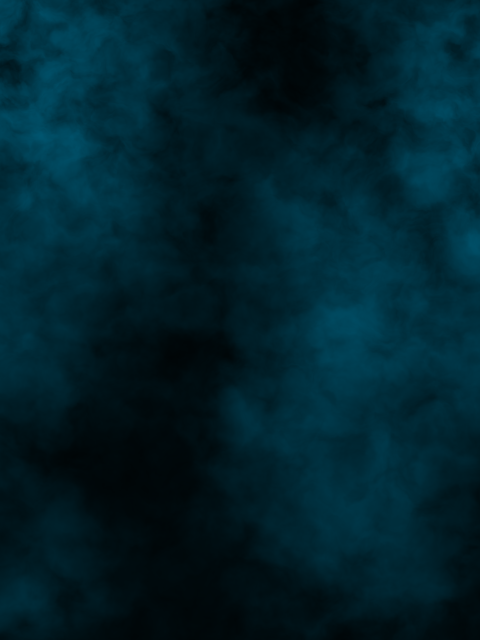
This texture is drawn by a Shadertoy shader. Its source:

```glsl
// Dark teal smoke: drifting clouds, soft round puffs and fine wisps over black.

const vec3 SMOKE_TINT = vec3(0.0, 0.765, 1.0);
const float HAZE = 0.05;
const int CLOUD_COUNT = 11;

// Each cloud: centre x, centre y, radius, brightness (canvas height = 1).
const vec4 CLOUDS[CLOUD_COUNT] = vec4[CLOUD_COUNT](
    vec4(0.00, 1.02, 0.24, 0.32),
    vec4(0.09, 0.76, 0.17, 0.21),
    vec4(0.54, 0.50, 0.15, 0.25),
    vec4(0.75, 0.72, 0.16, 0.25),
    vec4(0.70, 0.95, 0.15, 0.20),
    vec4(0.58, 0.19, 0.14, 0.19),
    vec4(0.00, 0.47, 0.15, 0.18),
    vec4(0.74, 0.42, 0.16, 0.17),
    vec4(0.04, 0.08, 0.12, 0.10),
    vec4(0.43, 0.31, 0.10, 0.10),
    vec4(0.49, 0.69, 0.09, 0.12)
);

float hash(vec2 p) {
    vec3 q = fract(vec3(p.xyx) * 0.1031);
    q += dot(q, q.yzx + 33.33);
    return fract((q.x + q.y) * q.z);
}

float valueNoise(vec2 p) {
    vec2 cell = floor(p);
    vec2 f = fract(p);
    f = f * f * f * (f * (f * 6.0 - 15.0) + 10.0);
    float bottom = mix(hash(cell), hash(cell + vec2(1, 0)), f.x);
    float top = mix(hash(cell + vec2(0, 1)), hash(cell + vec2(1, 1)), f.x);
    return mix(bottom, top, f.y);
}

// Layered noise, rotated at every octave; the result lies in 0..1.
float fbm(vec2 p, int octaves) {
    const mat2 TURN = mat2(0.8, 0.6, -0.6, 0.8);
    float sum = 0.0, total = 0.0, weight = 0.5;
    for (int i = 0; i < octaves; i++) {
        sum += weight * valueNoise(p);
        total += weight;
        weight *= 0.5;
        p = TURN * p * 2.03 + 17.3;
    }
    return sum / total;
}

vec2 warp(vec2 p, float scale, float amount) {
    vec2 shift = vec2(fbm(p * scale + 3.7, 5), fbm(p * scale + 41.2, 5));
    return p + amount * (shift - 0.5);
}

// Broad light from all the clouds.
float cloudLight(vec2 p) {
    float light = 0.0;
    for (int i = 0; i < CLOUD_COUNT; i++) {
        vec2 d = (p - CLOUDS[i].xy) / CLOUDS[i].z;
        light += CLOUDS[i].w * exp(-dot(d, d));
    }
    return light;
}

// Scattered round puffs, one per grid cell, with a soft rim.
float puffs(vec2 p, float scale) {
    p *= scale;
    vec2 home = floor(p);
    float sum = 0.0;
    for (int y = -1; y <= 1; y++) {
        for (int x = -1; x <= 1; x++) {
            vec2 cell = home + vec2(x, y);
            vec2 centre = cell + vec2(hash(cell + 5.1), hash(cell + 29.4));
            float radius = mix(0.4, 0.8, hash(cell + 61.7));
            float edge = smoothstep(radius, radius * 0.65, distance(p, centre));
            sum += edge * hash(cell + 83.2);
        }
    }
    return sum;
}

// Lifts the middle tones and rolls off the brightest smoke.
float shoulder(float density, float gain, float limit) {
    return limit * (1.0 - exp(-gain * density / limit));
}

void mainImage(out vec4 fragColor, in vec2 fragCoord) {
    vec2 p = fragCoord / iResolution.y;

    // Large masses, with ragged borders from the warp.
    float density = HAZE + cloudLight(warp(p, 8.0, 0.16));

    // Billows in two sizes, then broad and fine wisps, stronger near the top.
    float billow = puffs(warp(p, 14.0, 0.04), 9.0) - 0.55;
    float smallBillow = puffs(warp(p, 24.0, 0.025), 20.0) - 0.55;
    float wisp = fbm(warp(p, 9.0, 0.14) * vec2(9.0, 11.0), 6) - 0.5;
    float fineWisp = fbm(warp(p, 16.0, 0.08) * vec2(24.0, 30.0), 4) - 0.5;
    float height = smoothstep(0.4, 0.85, p.y);
    float detail = 0.18 * billow + 0.10 * smallBillow
        + mix(0.7, 1.1, height) * wisp + mix(0.45, 0.85, height) * fineWisp;
    density *= max(0.93 + detail, 0.12);

    // Sink the thinnest smoke into black.
    density *= mix(0.35, 1.0, smoothstep(0.0, 0.11, density));
    fragColor = vec4(shoulder(density, 1.38, 0.68) * SMOKE_TINT, 1.0);
}
```
